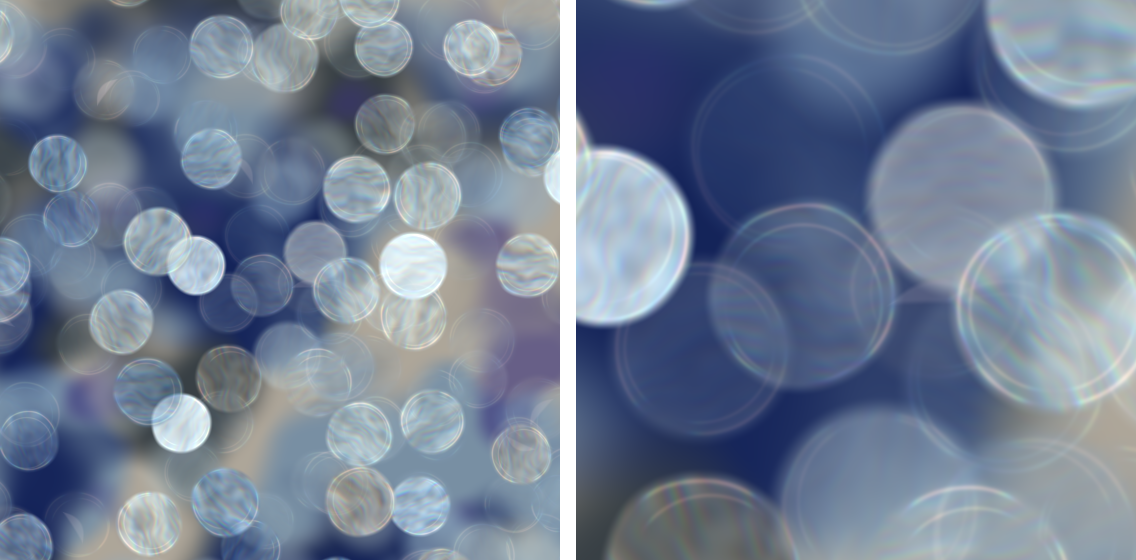
Left, the full canvas; right, a detail of the centre.
Write a Shadertoy shader that draws this background.

```glsl
#define DISC_CELLS 7.6
#define DISC_RADIUS 0.45
#define NAVY vec3(0.08, 0.14, 0.35)
#define HAZE vec3(0.47, 0.56, 0.64)
#define UMBER vec3(0.22, 0.25, 0.27)
#define BEIGE vec3(0.68, 0.65, 0.60)
#define VIOLET vec3(0.22, 0.19, 0.48)
#define SKY vec3(0.46, 0.60, 0.74)
#define PALE vec3(0.74, 0.81, 0.82)
#define GLARE vec3(0.88, 0.95, 0.98)

float hash(vec2 p) {
    return fract(sin(dot(p, vec2(127.1, 311.7))) * 43758.5);
}

float noise(vec2 p) {
    vec2 i = floor(p), f = fract(p);
    f = f * f * (3.0 - 2.0 * f);
    return mix(mix(hash(i), hash(i + vec2(1, 0)), f.x),
               mix(hash(i + vec2(0, 1)), hash(i + vec2(1, 1)), f.x), f.y);
}

vec2 rotate(vec2 p, float a) {
    float c = cos(a), s = sin(a);
    return vec2(c * p.x - s * p.y, s * p.x + c * p.y);
}

float cloud(vec2 p) {
    return 0.7 * noise(p) + 0.3 * noise(rotate(p, 1.0) * 2.0 + 9.0);
}

// Out-of-focus backdrop: cool depths, warm patches and violet stains
vec3 backdrop(vec2 p) {
    p = rotate(p, 0.5);
    float light = smoothstep(0.26, 0.66, cloud(p * 5.5 + 3.0));
    float warmth = smoothstep(0.34, 0.58, cloud(p * 5.0 + 27.0));
    float stain = smoothstep(0.65, 0.88, cloud(p * 6.0 + 51.0));
    vec3 col = mix(mix(NAVY, HAZE, light), mix(UMBER, BEIGE, light), warmth);
    return mix(col, VIOLET, 0.6 * stain);
}

// Streaks inside a disc, shifted per channel for iridescence
vec3 streaks(vec2 q, float seed) {
    q = rotate(q, 6.28 * hash(vec2(seed, 3.7)));
    q.x += 0.3 * noise(q * 1.6 + seed);
    vec3 s;
    for (int c = 0; c < 3; c++) {
        vec2 w = vec2(q.x + 0.05 * float(c), q.y) + seed;
        s[c] = 0.55 * noise(w * vec2(4.0, 1.5)) + 0.45 * noise(w * vec2(13.0, 4.0));
    }
    return s - 0.5;
}

// Thin curved reflection, pointed at both ends
float glint(vec2 q, float seed) {
    q = rotate(q, 6.28 * hash(vec2(seed, 8.1)));
    float halfWidth = 0.13 * (1.0 - q.y * q.y / 0.3);
    return smoothstep(-0.03, 0.05, halfWidth - abs(q.x + 0.5 * q.y * q.y));
}

float ring(float r, float radius, float width) {
    return exp(-pow((r - radius) / width, 2.0));
}

// One scattered layer of lens discs, blended over col
vec3 discLayer(vec3 col, vec2 p, float seed, float presence,
               float strength, float softness, float detail) {
    p = rotate(p, seed) * DISC_CELLS + seed * 7.0;
    vec2 home = floor(p);
    for (int j = -1; j <= 1; j++)
    for (int i = -1; i <= 1; i++) {
        vec2 cell = home + vec2(i, j);
        float id = hash(cell + seed);
        // Discs gather in loose clusters
        if (id > presence * (0.5 + noise(cell * 0.45 + seed))) continue;
        float look = hash(cell + seed + 11.3);
        float power = hash(cell + seed + 23.9);
        vec2 centre = cell + vec2(hash(cell + 5.1 + seed), hash(cell + 7.7 + seed));
        float radius = DISC_RADIUS * mix(0.85, 1.08, hash(cell + 41.3));
        vec2 q = rotate(p - centre, -seed) / radius;
        float r = length(q) * (0.97 + 0.06 * noise(q * 1.5 + id * 40.0));
        if (r > 1.0 + softness) continue;

        float mask = 1.0 - smoothstep(1.0 - softness, 1.0 + softness, r);
        vec3 tint = mix(SKY, PALE, smoothstep(0.0, 0.5, look));
        tint = mix(tint, BEIGE, 0.75 * smoothstep(0.65, 0.9, look));
        float fill = strength * mix(0.3, 1.0, power);

        // Rare discs are overexposed
        float blown = detail * smoothstep(0.88, 0.96, power);
        tint = mix(tint, GLARE, blown);
        fill = mix(fill, 0.95, blown);

        // Streaked face
        vec3 grain = streaks(q, id * 90.0);
        tint += detail * grain * mix(0.48, 0.22, blown);
        col = mix(col, tint, mask * fill * (0.88 + 0.12 * r * r));

        // Broken thin rim with an off-centre inner ring
        float arc = smoothstep(0.2, 0.8, noise(q * 2.0 + id * 70.0));
        vec2 shift = 0.16 * vec2(look - 0.5, power - 0.5);
        float rim = ring(r, 0.95, 0.03) + 0.5 * ring(length(q - shift), 0.83, 0.025);
        vec3 fringe = 0.8 + 0.4 * cos(6.28 * (arc + vec3(0.0, 0.3, 0.6)));
        col += 0.16 * detail * mask * rim * arc * fringe;

        if (look > 0.95)
            col = mix(col, vec3(1.0, 0.90, 0.91), 0.85 * detail * detail * glint(q, id));
    }
    return col;
}

void mainImage(out vec4 fragColor, in vec2 fragCoord) {
    vec2 p = fragCoord / iResolution.y;
    vec3 col = backdrop(p);
    // Blurred discs first, then faint ones, then the crisp bright ones
    col = discLayer(col, p, 1.3, 0.48, 0.60, 0.45, 0.0);
    col = discLayer(col, p, 2.1, 0.55, 0.20, 0.13, 0.40);
    col = discLayer(col, p, 3.4, 0.55, 0.26, 0.11, 0.50);
    col = discLayer(col, p, 4.6, 0.56, 0.84, 0.075, 1.0);
    fragColor = vec4(clamp(col, 0.0, 1.0), 1.0);
}
```
